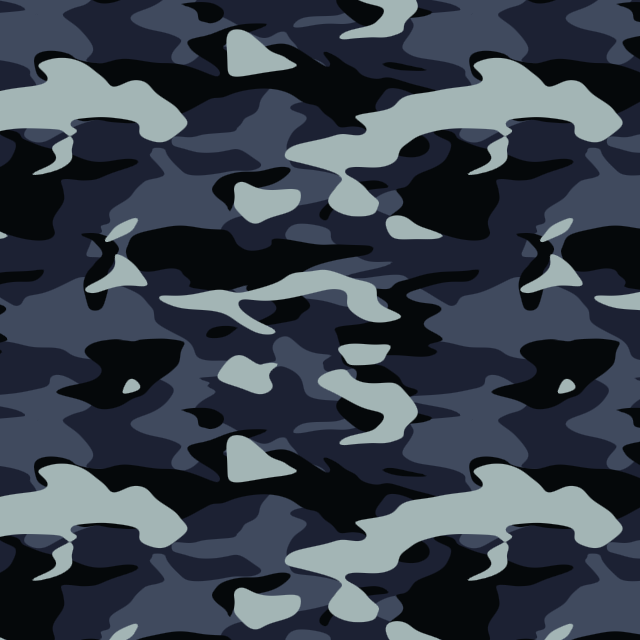
Reproduce this pattern procedurally as a Shadertoy shader.

```glsl
const vec3 NAVY  = vec3(0.11, 0.13, 0.20);
const vec3 SLATE = vec3(0.25, 0.29, 0.37);
const vec3 BLACK = vec3(0.02, 0.03, 0.04);
const vec3 PALE  = vec3(0.64, 0.71, 0.71);

const vec2 TILE_SIZE = vec2(0.68, 0.634);
const float TAU = 6.2831853;

uint scramble(uint n) {
    n = n * 747796405u + 2891336453u;
    n = ((n >> ((n >> 28u) + 4u)) ^ n) * 277803737u;
    return (n >> 22u) ^ n;
}

// Unit gradient of a lattice point, wrapped so that the tile repeats
vec2 gradientAt(ivec2 cell, ivec2 period, uint seed) {
    uvec2 c = uvec2((cell % period + period) % period);
    uint h = scramble(c.x + scramble(c.y + scramble(seed)));
    float angle = TAU * float(h & 65535u) / 65536.0;
    return vec2(cos(angle), sin(angle));
}

// Periodic gradient noise, one period per unit of p
float gradientNoise(vec2 p, ivec2 period, uint seed) {
    p *= vec2(period);
    ivec2 cell = ivec2(floor(p));
    vec2 f = fract(p);
    vec2 w = f * f * f * (f * (f * 6.0 - 15.0) + 10.0);
    ivec2 e = ivec2(1, 0);
    float a = dot(gradientAt(cell, period, seed), f);
    float b = dot(gradientAt(cell + e.xy, period, seed), f - vec2(1, 0));
    float c = dot(gradientAt(cell + e.yx, period, seed), f - vec2(0, 1));
    float d = dot(gradientAt(cell + e.xx, period, seed), f - vec2(1, 1));
    return mix(mix(a, b, w.x), mix(c, d, w.x), w.y);
}

// Broad patches with bent outlines; lobes sets the strength of the fingers
float patchField(vec2 p, ivec2 period, float lobes, uint seed) {
    ivec2 warpPeriod = ivec2(5, 10);
    vec2 bend = vec2(gradientNoise(p, warpPeriod, seed + 1u),
                     gradientNoise(p + 0.43, warpPeriod, seed + 2u));
    p += bend * vec2(0.15, 0.07);
    float broad = gradientNoise(p, period, seed + 3u);
    float fingers = gradientNoise(p + 0.17, period * 2, seed + 4u);
    return broad + lobes * fingers;
}

// Smooth-edged coverage of everything above the level
float coverage(float field, float level) {
    float edge = max(fwidth(field), 1e-5);
    return clamp(0.5 + (field - level) / edge, 0.0, 1.0);
}

void mainImage(out vec4 fragColor, in vec2 fragCoord) {
    vec2 p = fragCoord / iResolution.y / TILE_SIZE;

    // Stacked layers, each hiding part of those below
    float slate = coverage(patchField(p, ivec2(4, 7), 0.40, 11u), 0.035);
    float black = coverage(patchField(p, ivec2(4, 7), 0.55, 37u), 0.122);
    float pale  = coverage(patchField(p, ivec2(3, 5), 0.70, 71u), 0.207);

    vec3 color = mix(NAVY, SLATE, slate);
    color = mix(color, BLACK, black);
    color = mix(color, PALE, pale);
    fragColor = vec4(color, 1.0);
}
```
